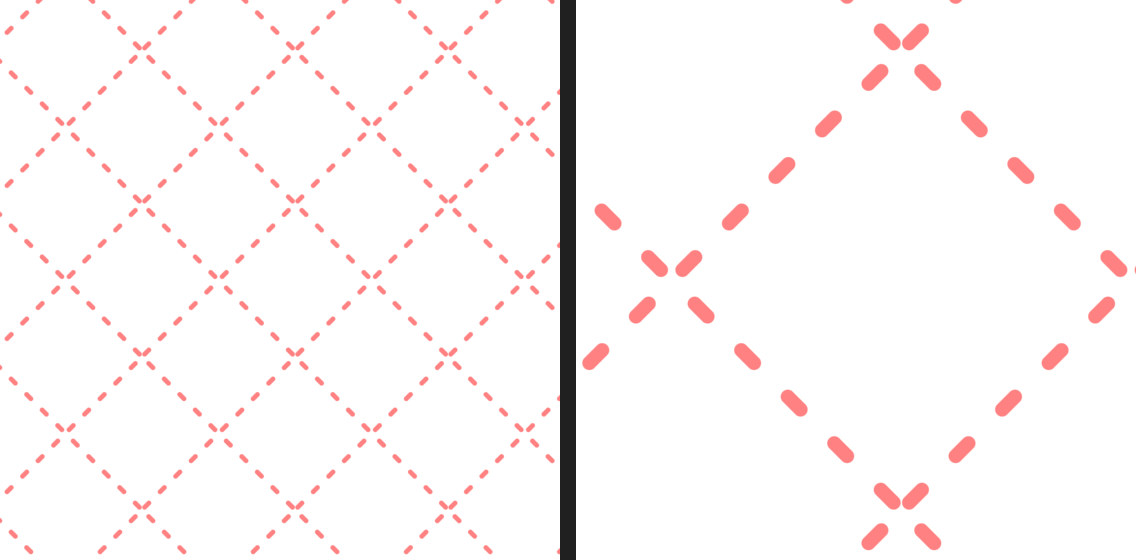
Left: the whole. Right: its middle third, enlarged.
Give the GLSL for this pattern, as a WebGL 2 fragment shader.

```glsl
#version 300 es
precision highp float;
// Diagonal lattice of rounded coral dashes on white, with uneven gaps at the crossings.

uniform vec2 u_resolution;
out vec4 fragColor;

const vec3 PAPER = vec3(1.0);
const vec3 CORAL = vec3(1.0, 0.505, 0.505);

const float PERIOD = 0.2734;              // tile side, in canvas units
const vec2 CROSSING = vec2(0.527, 0.6363); // one crossing, in canvas units

// Dash measures, in tile units
const int DASH_COUNT = 10;
const float FIRST_DASH = 0.0575;
const float DASH_STEP = 0.1013;
const float HALF_LENGTH = 0.0197;
const float RADIUS = 0.0153;

// Distance to a round-capped dash centred at the origin along a unit direction
float dashDistance(vec2 p, vec2 direction, float halfLength, float radius) {
    float along = clamp(dot(p, direction), -halfLength, halfLength);
    return length(p - along * direction) - radius;
}

// Distance to the repeating diagonal row of dashes; the spacing restarts each tile
float dashedDiagonal(vec2 p) {
    vec2 diagonal = vec2(inversesqrt(2.0));
    float nearest = 1.0;
    for (int i = 0; i < DASH_COUNT; i++) {
        vec2 offset = p - vec2(FIRST_DASH + DASH_STEP * float(i));
        offset -= floor(offset + 0.5);
        nearest = min(nearest, dashDistance(offset, diagonal, HALF_LENGTH, RADIUS));
    }
    return nearest;
}

void main() {
    float canvasSize = min(u_resolution.x, u_resolution.y);
    vec2 p = (gl_FragCoord.xy / canvasSize - CROSSING) / PERIOD;
    p.y = -p.y; // dashes are measured downward from the crossing

    // Two mirrored diagonals form the lattice
    float d = min(dashedDiagonal(p), dashedDiagonal(vec2(-p.x, p.y)));

    float softness = 0.9 / (canvasSize * PERIOD);
    float ink = 1.0 - smoothstep(-softness, softness, d);
    fragColor = vec4(mix(PAPER, CORAL, ink), 1.0);
}
```
